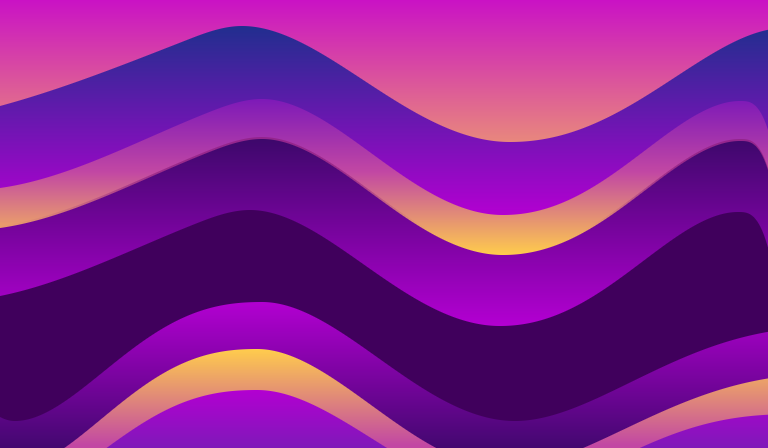
Write a Shadertoy shader that draws this background.

```glsl
// Stacked flowing waves with vertical gradients in violet, magenta and amber.

const vec2 DESIGN = vec2(768.0, 448.0);   // canvas size in design units, y down

const vec3 MAGENTA = vec3(0.79, 0.07, 0.77);
const vec3 CORAL   = vec3(0.91, 0.53, 0.49);
const vec3 INDIGO  = vec3(0.13, 0.18, 0.56);
const vec3 ORCHID  = vec3(0.70, 0.00, 0.82);
const vec3 VIOLET  = vec3(0.49, 0.10, 0.72);
const vec3 ROSE    = vec3(0.76, 0.28, 0.64);
const vec3 AMBER   = vec3(1.00, 0.80, 0.30);
const vec3 GRAPE   = vec3(0.24, 0.03, 0.42);
const vec3 PLUM    = vec3(0.25, 0.00, 0.36);
const vec3 RIM     = vec3(0.55, 0.12, 0.50);

// Smooth step from a to b; skew bends the middle forward or back.
float ease(float a, float b, float x, float skew) {
    float t = clamp((x - a) / (b - a), 0.0, 1.0);
    float s = 1.0 - t;
    return t * t * (3.0 - 2.0 * t) + skew * t * t * s * s;
}

// Cubic from point a to point b with the given end slopes.
float hermite(vec2 a, vec2 b, float slopeA, float slopeB, float x) {
    float w = b.x - a.x;
    float t = (x - a.x) / w;
    float s = 1.0 - t;
    return mix(a.y, b.y, t * t * (3.0 - 2.0 * t))
         + w * t * s * (slopeA * s - slopeB * t);
}

// Upper wave: long ramp, crest, trough, second crest with a hooked end.
float upperWave(float x, vec2 crest, float trough, float crest2, float left, float slope) {
    vec2 knee = crest + vec2(-50.0, 12.0);
    if (x < knee.x) return hermite(vec2(0.0, left), knee, slope, -0.39, x);
    if (x < crest.x) return hermite(knee, crest, -0.39, 0.0, x);
    float fall = 116.0 * ease(crest.x, trough, x, 0.6);
    float rise = 114.0 * ease(trough, crest2, x, -1.4);
    float hook = max(x - crest2, 0.0) / 28.0;
    return crest.y + fall - rise + 29.0 * hook * hook * hook;
}

// Lower wave: trough, crest, trough, then a slow climb to the right.
float lowerWave(float x, vec2 crest, float depth, float trough, float climbEnd) {
    float start = max(15.0 - x, 0.0);
    float rise  = depth * ease(15.0, crest.x, x, 2.3);
    float fall  = depth * ease(crest.x, trough, x, 0.5);
    float climb = (depth - 24.0) * ease(trough, climbEnd, x, 2.6);
    return crest.y + depth - rise + fall - climb - 0.018 * start * start;
}

// Antialiased coverage of the side where d is positive.
float cover(float d) {
    float pixel = length(vec2(dFdx(d), dFdy(d)));
    return clamp(d / max(pixel, 1e-4) + 0.5, 0.0, 1.0);
}

// Vertical gradient from colour a at y0 to colour b at y1.
vec3 gradient(vec3 a, vec3 b, float y0, float y1, float y) {
    return mix(a, b, clamp((y - y0) / (y1 - y0), 0.0, 1.0));
}

void mainImage(out vec4 fragColor, in vec2 fragCoord) {
    vec2 uv = fragCoord / iResolution.xy;
    vec2 p = vec2(uv.x, 1.0 - uv.y) * DESIGN;

    // Signed depth below each wave edge
    float blue  = p.y - upperWave(p.x, vec2(242.0, 26.0), 510.0, 785.0, 106.0, -0.27);
    float band  = p.y - upperWave(p.x, vec2(262.0, 99.0), 503.0, 740.0, 188.0, -0.14);
    float grape = p.y - upperWave(p.x, vec2(262.0, 139.0), 503.0, 740.0, 228.0, -0.14);
    float plum  = p.y - upperWave(p.x, vec2(250.0, 210.0), 500.0, 738.0, 296.0, -0.20);
    float glow  = p.y - lowerWave(p.x, vec2(262.0, 302.0), 119.0, 515.0, 850.0);
    float amber = p.y - lowerWave(p.x, vec2(257.0, 349.0), 119.0, 505.0, 850.0);
    float base  = p.y - lowerWave(p.x, vec2(257.0, 390.0), 105.0, 510.0, 800.0);

    // Sky and blue wave
    vec3 col = gradient(MAGENTA, CORAL, 0.0, 142.0, p.y);
    col = mix(col, gradient(INDIGO, ORCHID, 26.0, 215.0, p.y), cover(blue));

    // Amber band with a soft rim that fades in the trough
    vec3 bandCol = gradient(VIOLET, ROSE, 99.0, 172.0, p.y);
    bandCol = gradient(bandCol, AMBER, 172.0, 255.0, p.y);
    float rim = cover(grape + 2.0) * (1.0 - smoothstep(160.0, 235.0, p.y));
    bandCol = mix(bandCol, RIM, 0.7 * rim);
    col = mix(col, bandCol, cover(band));

    // Dark middle
    col = mix(col, gradient(GRAPE, ORCHID, 139.0, 325.0, p.y), cover(grape));
    col = mix(col, PLUM, cover(plum));

    // Lower waves
    col = mix(col, gradient(ORCHID, GRAPE, 302.0, 455.0, p.y), cover(glow));
    col = mix(col, gradient(AMBER, ROSE, 349.0, 445.0, p.y), cover(amber));
    col = mix(col, gradient(ORCHID, VIOLET, 390.0, 450.0, p.y), cover(base));

    fragColor = vec4(col, 1.0);
}
```
